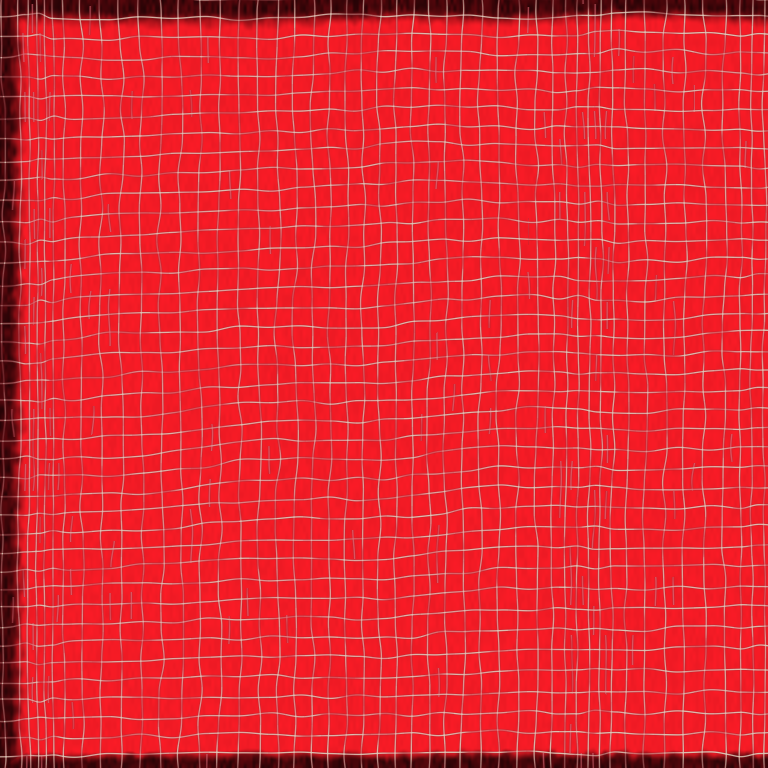
This pattern is drawn by a Shadertoy shader. Its source:

```glsl
// Red open-weave gauze: an uneven grid of pale threads with dark frayed hems.
#define ROWS 39.6
#define COLUMNS 39.0
#define THREAD_HALF 0.00085
#define HALO_HALF 0.0020
#define WANDER 0.24
#define HEM 0.0195
#define LIFT 0.030
#define CLOTH vec3(0.955, 0.105, 0.145)
#define SHADE vec3(0.76, 0.14, 0.18)
#define ROSE vec3(0.87, 0.42, 0.47)
#define CREAM vec3(0.87, 0.80, 0.73)
#define DARK vec3(0.25, 0.02, 0.035)

float hash(vec2 p) {
    return fract(sin(dot(p, vec2(127.1, 311.7))) * 43758.5453);
}

float noise(vec2 p) {
    vec2 i = floor(p), f = fract(p);
    f = f * f * (3.0 - 2.0 * f);
    return mix(mix(hash(i), hash(i + vec2(1, 0)), f.x),
               mix(hash(i + vec2(0, 1)), hash(i + vec2(1, 1)), f.x), f.y);
}

// Thread at each whole phase: x = core cover, y = halo cover, z = paleness.
vec3 threads(float phase, float along, float seed) {
    float px = 1.0 / iResolution.y;
    float slope = length(vec2(dFdx(phase), dFdy(phase))) / px;
    float id = floor(phase + 0.5);
    float lane = id * 7.0 + seed;
    float shift = (noise(vec2(lane, along * 0.6)) - 0.5) * WANDER;
    float d = abs(phase - id + shift) / max(slope, 1.0);
    float core = clamp((THREAD_HALF - d) / px + 0.5, 0.0, 1.0);
    float halo = 1.0 - smoothstep(HALO_HALF * 0.4, HALO_HALF + px * 0.5, d);
    float wear = noise(vec2(lane + 31.0, along * 0.8));
    float pale = 0.65 * wear + 0.35 * hash(vec2(lane, floor(along * 2.0)));
    return vec3(core * mix(0.55, 1.0, smoothstep(0.1, 0.55, wear)), halo, pale);
}

// Column phase, bunched near the left, right of centre and the right edge.
float columnPhase(vec2 p) {
    float x = p.x + 0.005 * (noise(p * vec2(5.0, 7.0) + 9.0) - 0.5);
    return COLUMNS * x - 0.16
        + 3.0 * smoothstep(0.015, 0.09, x)
        + 1.9 * smoothstep(0.32, 0.68, x)
        + 2.5 * smoothstep(0.70, 0.83, x)
        + smoothstep(0.95, 1.0, x);
}

// Cloth height after the sag and swell of the rows.
float rowHeight(vec2 p) {
    float belly = sin(3.14159 * p.y);
    float swell = LIFT * belly * (smoothstep(0.05, 0.8, p.x) - 0.5);
    float bump = 0.012 * exp(-dot((p - vec2(0.58, 0.78)) * 7.0, (p - vec2(0.58, 0.78)) * 7.0));
    float ripple = (noise(p * vec2(6.0, 5.0)) - 0.5) * mix(0.007, 0.018, belly);
    return p.y - swell - bump - ripple;
}

void mainImage(out vec4 fragColor, in vec2 fragCoord) {
    vec2 p = fragCoord / iResolution.xy;
    float y = rowHeight(p);
    float u = columnPhase(p);
    float v = (y - HEM) * ROWS;

    // Cloth with a faint fine weave
    float grain = noise(p * vec2(260.0, 90.0));
    vec3 color = CLOTH * (0.97 + 0.06 * grain);

    // Frayed dark hems on the left, top and bottom
    float fray = (noise(vec2(u * 2.0, v * 2.0)) - 0.5) * 0.008;
    float side = 1.0 - smoothstep(0.012, 0.036, p.x + fray);
    float foot = 1.0 - smoothstep(0.010, 0.026, y + fray);
    float head = 1.0 - smoothstep(0.010, 0.036, 1.0 - y + fray);
    float hem = max(side, max(foot, head));
    color = mix(color, DARK * (0.6 + 0.8 * grain), hem);

    // Main threads, then short strays between them
    vec3 warp = threads(u, v, 3.0);
    vec3 weft = threads(v, u, 57.0);
    vec3 stray = threads(u + 0.5, v, 101.0);
    float bunch = exp(-abs(p.x - 0.05) * 25.0) + exp(-abs(p.x - 0.78) * 18.0);
    float torn = hash(vec2(floor(u), floor(v * 0.7)));
    float keep = step(0.96 - 0.25 * bunch, torn);

    // Shadow beside the threads
    float halo = max(max(warp.y, weft.y), stray.y * keep);
    color = mix(color, SHADE * mix(1.0, 0.45, hem), halo * 0.7);

    // Thread colour: paler toward the right, at the rims and where threads cross
    float rim = smoothstep(0.04, 0.0, min(abs(y - HEM), abs(1.0 - HEM - y)));
    float light = 0.18 * p.x + 0.35 * rim;
    float visible = 1.0 - 0.55 * hem * (1.0 - 0.7 * rim);
    vec3 warpColor = mix(ROSE, CREAM, clamp(warp.z * 0.8 + light - 0.05, 0.0, 1.0));
    vec3 weftColor = mix(ROSE, CREAM, clamp(weft.z * 0.9 + light, 0.0, 1.0));
    color = mix(color, ROSE, stray.x * keep * 0.7 * visible);
    color = mix(color, warpColor, warp.x * 0.85 * visible);
    color = mix(color, weftColor, weft.x * 0.95 * visible);
    color = mix(color, CREAM, warp.x * weft.x * 0.8);

    fragColor = vec4(color, 1.0);
}
```
